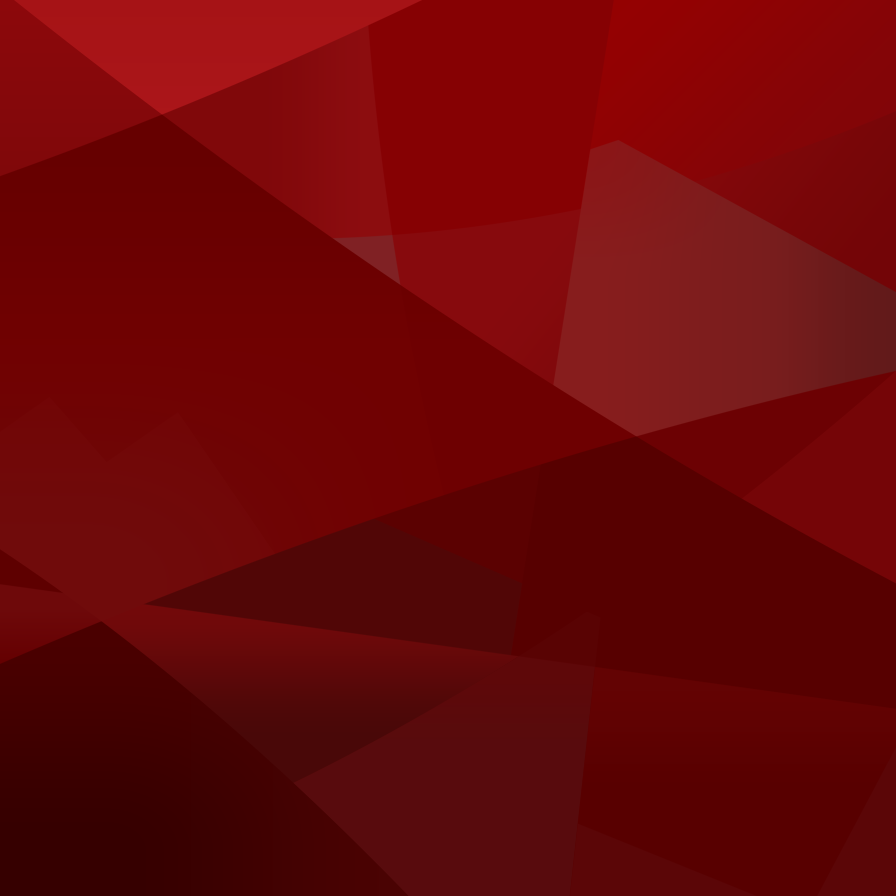
Give the GLSL for this background, as a WebGL 1 fragment shader.

```glsl
precision highp float;
// Draws overlapping translucent red facets with gently curved diagonal edges.
uniform vec2 u_resolution;

// Antialiased step: 1 where the signed value is positive.
float side(float d) {
  float w = 0.8 / min(u_resolution.x, u_resolution.y);
  return smoothstep(-w, w, d);
}

// Coverage below the parabola y = k.x + k.y * x + k.z * x * x (y points down).
float below(vec2 p, vec3 k) {
  return side(p.y - (k.x + p.x * (k.y + p.x * k.z)));
}

// Coverage to the right of the parabola x = k.x + k.y * y + k.z * y * y.
float rightOf(vec2 p, vec3 k) {
  return below(p.yx, k);
}

void main() {
  vec2 p = gl_FragCoord.xy / u_resolution;
  p.y = 1.0 - p.y;

  // Main diagonals
  float underFall = below(p, vec3(-0.0125, 0.801, -0.1374));
  float underCorner = below(p, vec3(0.1966, -0.357, -0.128));
  float underRise = below(p, vec3(0.741, -0.4325, 0.1055));
  float underLowFall = below(p, vec3(0.613, 0.6635, 0.406));

  // Secondary creases
  float underArc = below(p, vec3(0.236, 0.194, -0.306));
  float pastSteep = rightOf(p, vec3(0.685, -0.157, 0.0));
  float pastLean = rightOf(p, vec3(0.409, 0.068, 0.16));
  float underFold = below(p, vec3(1.003, -0.3, -0.289));
  float underSeam = below(p, vec3(0.652, 0.139, 0.0));

  // Upper right facets
  vec3 upper = mix(vec3(0.525, 0.003, 0.012), vec3(0.583, 0.003, 0.005), pastSteep);
  upper = mix(upper, vec3(0.51, 0.02, 0.03), pastSteep * smoothstep(0.65, 1.15, p.x + p.y));
  vec3 lean = mix(vec3(0.50, 0.03, 0.04), vec3(0.55, 0.05, 0.06), smoothstep(0.28, 0.42, p.x));
  upper = mix(upper, lean, 1.0 - pastLean);
  vec3 arcTint = mix(vec3(0.53, 0.04, 0.052), vec3(0.43, 0.02, 0.025),
                     smoothstep(0.8, 1.25, p.x + 0.8 * p.y));
  arcTint = mix(vec3(0.50, 0.13, 0.14), arcTint, pastLean);
  upper = mix(upper, arcTint, underArc * mix(1.0, 0.75, pastSteep));

  // Dusty pane fading towards the right edge
  float pane = pastSteep * below(p, vec3(-0.222, 0.548, 0.0))
             * below(p, vec3(0.386, -0.333, 0.0));
  vec3 dust = mix(vec3(0.545, 0.085, 0.09), vec3(0.53, 0.115, 0.115),
                  smoothstep(0.16, 0.32, p.y));
  dust = mix(dust, vec3(0.48, 0.115, 0.115), smoothstep(0.65, 0.86, p.x));
  dust = mix(dust, vec3(0.385, 0.10, 0.10), smoothstep(0.83, 1.0, p.x));
  upper = mix(upper, dust, pane);

  // Wedge under the pane
  vec3 wedge = mix(vec3(0.425, 0.005, 0.01), vec3(0.46, 0.02, 0.028), underFold);
  upper = mix(upper, wedge, underRise);

  // Bright corner
  vec3 corner = mix(vec3(0.65, 0.075, 0.085), vec3(0.67, 0.085, 0.10), p.y / 0.13);
  upper = mix(corner, upper, underCorner);

  // Broad middle band, with faint peaks at the left
  vec3 band = mix(vec3(0.40, 0.0, 0.0), vec3(0.44, 0.003, 0.005),
                  smoothstep(0.15, 0.42, p.y));
  band = mix(band, vec3(0.43, 0.035, 0.035),
             smoothstep(0.35, 0.65, p.y) * smoothstep(0.5, 0.1, p.x));
  float peaks = max(min(side(p.y - 0.482 + 0.71 * p.x), side(p.y - 0.38 - 1.14 * p.x)),
                    min(side(p.y - 0.599 + 0.7 * p.x), side(p.y - 0.17 - 1.46 * p.x)));
  band += peaks * vec3(0.008, 0.01, 0.01);
  band -= 0.008 * pastLean * vec3(1.0, 0.3, 0.3);
  vec3 leftCorner = mix(vec3(0.55, 0.03, 0.045), vec3(0.50, 0.03, 0.04), p.y / 0.2);
  band = mix(leftCorner, band, underCorner);

  // Dark facets below the rising edge
  vec3 lower = mix(vec3(0.355, 0.003, 0.003), vec3(0.34, 0.0, 0.0), pastSteep);
  float smoke = below(p, vec3(0.397, 0.436, 0.0));
  float pastKnee = rightOf(p, vec3(0.746, -0.11, 0.0));
  lower = mix(lower, vec3(0.31, 0.03, 0.03), 0.8 * smoke * (1.0 - pastSteep));
  vec3 ember = mix(vec3(0.45, 0.035, 0.04), vec3(0.285, 0.03, 0.03),
                   smoothstep(0.67, 0.83, p.y));
  lower = mix(lower, ember, underSeam * (1.0 - underFold));
  vec3 floorTint = mix(vec3(0.37, 0.03, 0.035), vec3(0.345, 0.045, 0.05),
                       smoothstep(0.74, 0.84, p.y));
  lower = mix(lower, floorTint, underFold * smoke * (1.0 - pastKnee)
                                * mix(0.35, 1.0, underSeam));
  vec3 rust = mix(vec3(0.39, 0.01, 0.01), vec3(0.345, 0.0, 0.0),
                  smoothstep(0.76, 0.89, p.y));
  lower = mix(lower, rust, underSeam * pastKnee);
  float skirt = max(below(p, vec3(0.658, 0.405, 0.0)), side(p.x + 0.53 * p.y - 1.442));
  lower = mix(lower, vec3(0.36, 0.03, 0.035), 0.75 * skirt * pastKnee);

  // Deep lower left and the small sliver above it
  vec3 deep = mix(vec3(0.29, 0.0, 0.0), vec3(0.21, 0.0, 0.0), smoothstep(0.7, 0.95, p.y));
  deep = mix(deep, vec3(0.29, 0.01, 0.01), smoothstep(0.12, 0.45, p.x));
  vec3 sliver = mix(vec3(0.37, 0.0, 0.0), vec3(0.43, 0.035, 0.04), underSeam);
  sliver -= 0.6 * underSeam * max(p.y - 0.68, 0.0);

  // Assemble the overlapping sheets
  vec3 base = mix(band, sliver, underLowFall);
  vec3 ground = mix(lower, deep, underLowFall);
  vec3 color = mix(upper, mix(base, ground, underRise), underFall);
  gl_FragColor = vec4(clamp(color, 0.0, 1.0), 1.0);
}
```
